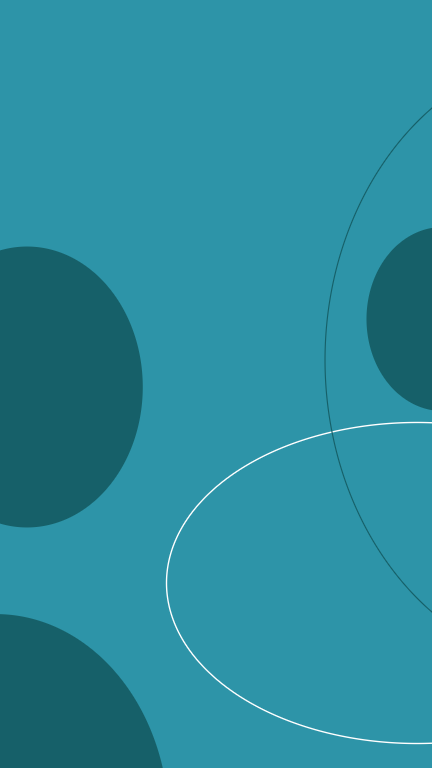
A Shadertoy shader for this background:

```glsl
// Approximate signed distance to an axis-aligned ellipse
float ellipse(vec2 p, vec2 center, vec2 radii) {
    vec2 q = (p - center) / radii;
    float k = length(q);
    return k * (k - 1.0) / max(length(q / radii), 1e-4);
}

// Antialiased coverage of a filled shape
float fill(float d, float pixel) {
    return clamp(0.5 - d / pixel, 0.0, 1.0);
}

// Antialiased coverage of an outline, kept faint when thinner than a pixel
float stroke(float d, float width, float pixel) {
    return fill(abs(d) - 0.5 * width, pixel) * min(1.0, width / pixel + 0.15);
}

void mainImage(out vec4 fragColor, in vec2 fragCoord) {
    vec2 p = fragCoord / iResolution.y;
    float pixel = 1.0 / iResolution.y;

    vec3 teal = vec3(0.176, 0.580, 0.657);
    vec3 deepTeal = vec3(0.086, 0.376, 0.410);
    vec3 color = teal;

    // Solid ellipses: left, right and lower corner
    float discs = ellipse(p, vec2(0.0352, 0.4961), vec2(0.1507, 0.1829));
    discs = min(discs, ellipse(p, vec2(0.5762, 0.5846), vec2(0.0990, 0.1198)));
    discs = min(discs, ellipse(p, vec2(-0.0052, -0.0729), vec2(0.2253, 0.2733)));
    color = mix(color, deepTeal, fill(discs, pixel));

    // Wide white outline
    float whiteRing = ellipse(p, vec2(0.5430, 0.2409), vec2(0.3262, 0.2090));
    color = mix(color, vec3(1.0), stroke(whiteRing, 0.0018, pixel));

    // Tall dark outline
    float darkRing = ellipse(p, vec2(0.7565, 0.5312), vec2(0.3333, 0.4036));
    color = mix(color, deepTeal, stroke(darkRing, 0.0015, pixel));

    fragColor = vec4(color, 1.0);
}
```
